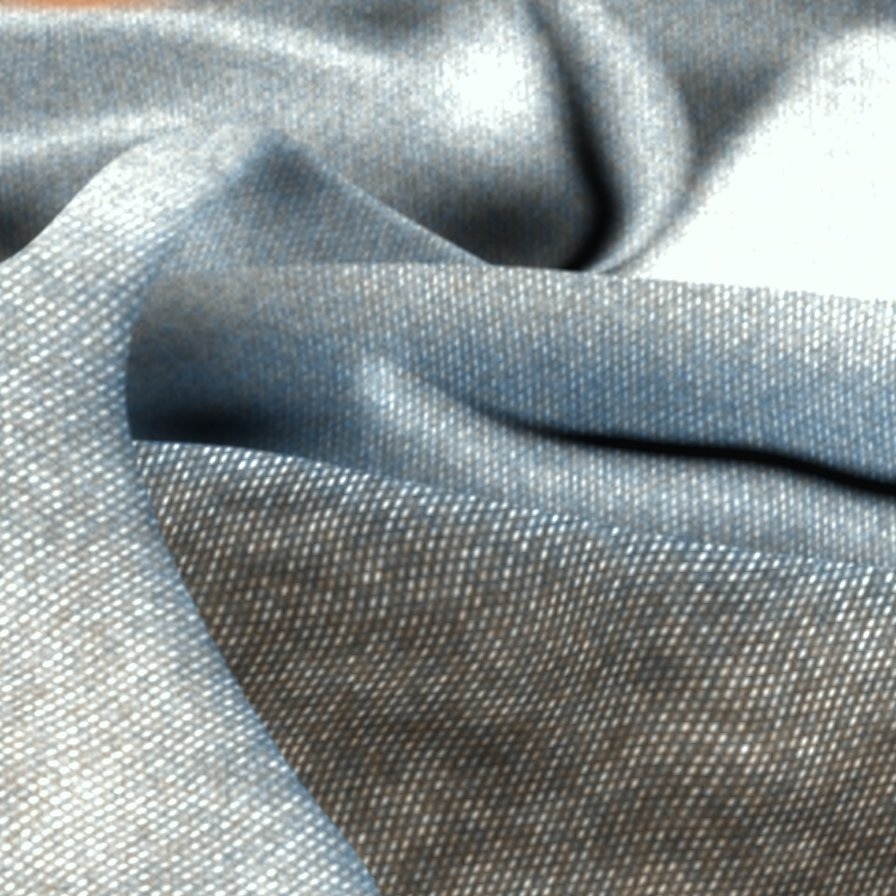
Give the GLSL for this texture, as a Shadertoy shader.

```glsl
// Draped shimmering knit cloth: overlapping soft folds with a fine woven sparkle.
#define PITCH 0.0135
#define WEAVE_FRONT 0.75
#define WEAVE_SIDE 0.42
#define WEAVE_MIDDLE 0.32
#define GRAIN 0.16
#define SOFT 0.004
#define CONTRAST 1.25
#define COOL vec3(-0.10, 0.0, 0.09)
#define LIGHT vec3(0.97, 1.0, 0.985)

float hash(vec2 p) {
    vec3 a = fract(vec3(p.xyx) * 0.1031);
    a += dot(a, a.yzx + 33.33);
    return fract((a.x + a.y) * a.z);
}
float noise(vec2 p) {
    vec2 i = floor(p), f = fract(p);
    f = f * f * (3.0 - 2.0 * f);
    return mix(mix(hash(i), hash(i + vec2(1, 0)), f.x),
               mix(hash(i + vec2(0, 1)), hash(i + vec2(1, 1)), f.x), f.y);
}
float cloud(vec2 p) { return 0.55 * noise(p) + 0.3 * noise(p * 2.1 + 7.0) + 0.15 * noise(p * 4.3); }

// Smooth curve through eight evenly spaced values
float curve(float t, float k[8]) {
    t = clamp(t, 0.0, 1.0) * 7.0;
    int i = min(int(t), 6);
    float f = t - float(i), a = k[max(i - 1, 0)], b = k[i], c = k[i + 1], d = k[min(i + 2, 7)];
    return b + 0.5 * f * (c - a + f * (2.0 * a - 5.0 * b + 4.0 * c - d + f * (3.0 * (b - c) + d - a)));
}
float glow(float d, float w) { return exp(-d * d / (w * w)); }
float blob(vec2 q, float x, float y, float w, float h) {
    vec2 d = (q - vec2(x, y)) / vec2(w, h);
    return exp(-dot(d, d));
}
float cover(float d, float w) { return smoothstep(-w, w, d); }

// Staggered slanted stitches, bright threads over dark gaps
float weave(vec2 q, float angle, float pitch) {
    float c = cos(angle), s = sin(angle);
    vec2 g = mat2(c, s, -s, c) * q / pitch + 1.5 * noise(q * 7.0);
    g.y *= 1.15;
    g.x += 0.5 * mod(floor(g.y), 2.0);
    vec2 f = fract(g) - 0.5;
    f.x += 0.4 * f.y;
    return exp(-dot(f * f, vec2(13.0, 6.0))) * (0.4 + 1.2 * hash(floor(g))) - 0.37;
}

// Layers give (brightness, coolness, weave); q runs down from the top left
vec3 backdrop(vec2 q) {
    float t = q.y * 3.0;
    float fold = q.y - curve(q.x, float[8](0.018, 0.016, 0.04, 0.075, 0.1, 0.1, 0.1, 0.1));
    float lip = q.y - curve(q.x, float[8](0.165, 0.142, 0.138, 0.2, 0.3, 0.3, 0.3, 0.3));
    vec3 s = vec3(0.54, 0.25, 0.0);
    s.x += 0.24 * (1.0 - smoothstep(0.38, 0.5, q.x)) * glow(fold, 0.02);
    s.x += 0.4 * blob(q, 0.55, 0.09, 0.08, 0.08) + 0.16 * blob(q, 0.34, 0.12, 0.16, 0.05);
    s.x -= 0.36 * blob(q, 0.56, 0.26, 0.13, 0.07) + 0.2 * blob(q, 0.45, 0.02, 0.07, 0.03);
    s.x += 0.22 * glow(lip, 0.02) * (1.0 - smoothstep(0.15, 0.3, q.x)) - 0.32 * blob(q, 0.0, 0.26, 0.07, 0.05);

    // Rolled tube, the hollow beside it and the sunlit sheet
    float crease = curve(t, float[8](0.585, 0.61, 0.63, 0.645, 0.66, 0.675, 0.655, 0.6));
    float rim = curve(t, float[8](0.68, 0.725, 0.755, 0.77, 0.773, 0.755, 0.71, 0.62));
    float sheet = curve(t, float[8](1.02, 0.92, 0.88, 0.84, 0.8, 0.765, 0.72, 0.68));
    float across = (q.x - crease) / max(rim - crease, 0.02);
    s = mix(s, vec3(0.42 + 0.35 * glow(across - 0.65, 0.35), 0.25, 0.0), cover(q.x - crease, 0.01));
    s.x *= 1.0 - 0.75 * glow(q.x - crease, 0.024) * smoothstep(-0.04, 0.2, q.y);
    vec3 hollow = vec3(mix(0.58, 0.34, smoothstep(0.03, 0.12, q.y)), 0.2, 0.0);
    hollow.x -= 0.15 * blob(q, 1.0, 0.0, 0.15, 0.03);
    vec3 sunlit = vec3(0.99 - 0.18 * blob(q, 0.92, 0.08, 0.06, 0.06), 0.1, 0.0);
    hollow = mix(hollow, sunlit, cover(q.x - sheet, 0.04) * smoothstep(0.015, 0.06, q.y));
    s = mix(s, hollow, cover(q.x - rim, 0.01));
    s.z = 0.1 * weave(q, 0.6, PITCH * 0.8);
    return s;
}

vec3 archInside(vec2 q, float depth) {
    float l = 0.47 + 0.16 * glow(depth, 0.015) + 0.17 * blob(q, 0.22, 0.26, 0.06, 0.07);
    return vec3(l - 0.12 * blob(q, 0.32, 0.2, 0.05, 0.04), 0.4, 0.15 * weave(q, 0.2, PITCH * 0.8));
}

vec3 middleFold(vec2 q, float depth) {
    float below = q.y - curve(q.x, float[8](0.3, 0.3, 0.33, 0.395, 0.472, 0.498, 0.512, 0.547));
    float right = smoothstep(0.3, 0.5, q.x);
    vec3 s = vec3(0.41 + mix(0.16, 0.27, right) * exp(-pow(max(depth, 0.0) / 0.09, 2.0)), 0.15, 0.0);
    s.x += 0.14 * smoothstep(0.65, 1.0, q.x);
    s.y += 0.55 * smoothstep(0.02, 0.13, depth);
    s.x -= 0.2 * blob(q, 0.17, 0.39, 0.12, 0.07) + 0.26 * blob(q, 0.24, 0.48, 0.13, 0.04);
    // Inner ridge emerging from the pocket
    vec3 ridge = vec3(0.46 + 0.2 * glow(below - 0.05, 0.035), 0.4, 0.0);
    s = mix(s, ridge, cover(below, 0.012) * smoothstep(0.37, 0.46, q.x));
    s.x += 0.18 * blob(q, 0.425, 0.425, 0.025, 0.035);
    s.x *= 1.0 - 0.85 * glow(below, 0.004 + 0.013 * q.x) * smoothstep(0.43, 0.7, q.x);
    s.z = WEAVE_MIDDLE * weave(q, 0.55, PITCH * 0.85) * smoothstep(0.15, 0.5, q.x);
    return s;
}

vec3 frontFold(vec2 q, float depth) {
    float rise = exp(-max(depth, 0.0) / 0.06);
    float l = 0.36 + 0.2 * rise + 0.3 * (cloud(q * vec2(7.0, 12.0)) - 0.5);
    l += 0.16 * blob(q, 0.97, 0.72, 0.2, 0.13) - 0.1 * blob(q, 0.42, 0.72, 0.16, 0.1);
    return vec3(l, 0.85 * rise - 0.3, WEAVE_FRONT * weave(q, 0.12, PITCH));
}

vec3 sideFold(vec2 q, float depth) {
    float turn = exp(-max(depth, 0.0) / 0.035);
    float l = 0.7 - 0.24 * turn + 0.14 * blob(q, 0.14, 0.23, 0.1, 0.08) + 0.08 * blob(q, 0.06, 0.88, 0.15, 0.15);
    float cool = 0.15 + 0.6 * turn - 0.4 * blob(q, 0.06, 0.85, 0.2, 0.25);
    return vec3(l + 0.2 * (cloud(q * 9.0) - 0.5), cool, WEAVE_SIDE * weave(q, -0.45, PITCH) * smoothstep(0.1, 0.4, q.y));
}

void mainImage(out vec4 fragColor, in vec2 fragCoord) {
    vec2 q = fragCoord / iResolution.xy;
    q.y = 1.0 - q.y;
    // Signed depth behind the visible rim of each fold
    float arch = q.y - curve(q.x, float[8](0.295, 0.168, 0.138, 0.228, 0.31, 0.4, 0.5, 0.6));
    float middle = q.y - curve(q.x, float[8](0.36, 0.318, 0.298, 0.294, 0.298, 0.31, 0.321, 0.335));
    float front = q.y - curve(q.x, float[8](0.49, 0.492, 0.503, 0.532, 0.563, 0.593, 0.617, 0.634));
    float side = curve(q.y, float[8](0.42, 0.33, 0.185, 0.14, 0.172, 0.238, 0.325, 0.425)) - q.x;
    // Folds stacked from back to front
    vec3 s = mix(backdrop(q), archInside(q, arch), cover(arch, SOFT));
    s = mix(s, middleFold(q, middle), cover(middle, SOFT));
    s = mix(s, frontFold(q, front), cover(front, SOFT));
    float blur = SOFT + 0.02 * (1.0 - smoothstep(0.2, 0.4, q.y));
    s = mix(s, sideFold(q, side), cover(side, blur) * cover(arch, SOFT));
    // Thread glints and colour
    float grain = GRAIN * (noise(q * 240.0) + noise(q * 110.0) - 1.0);
    float l = clamp((0.53 + CONTRAST * (s.x - 0.5)) * (1.0 + s.z + grain), 0.03, 1.0);
    s.y += 0.5 * (noise(q * 95.0) - 0.5);
    vec3 col = l * LIGHT + COOL * s.y * 4.0 * l * (1.05 - l);
    col = mix(col, vec3(0.85, 0.55, 0.35), 0.8 * blob(q, 0.08, 0.0, 0.11, 0.012));
    fragColor = vec4(clamp(col, 0.0, 1.0), 1.0);
}
```
